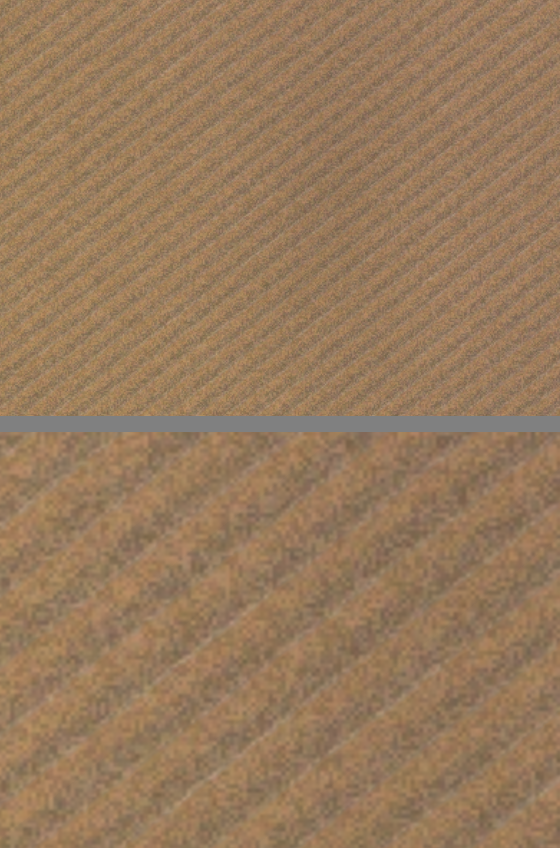
Top, the full canvas; bottom, a detail of the centre.
Write a Shadertoy shader that draws this texture.

```glsl
// Fine diagonal corduroy ribs in tan and grey-brown, with thin pale creases, felted grain and soft shading.

const float RIB_ANGLE = 0.665;            // radians above horizontal
const float RIB_PERIOD = 0.0435;          // rib spacing, in canvas heights
const vec2  RIB_ANCHOR = vec2(0.451, 0.426);
const float RIB_WOBBLE = 0.004;           // irregular drift of the ribs
const float EDGE_FUZZ = 0.10;             // ragged rib borders, in periods
const float CREASE_WIDTH = 0.085;         // in periods
const float CREASE_GAIN = 0.052;
const float GRAIN_SCALE = 290.0;          // grain cells per canvas height
const float GRAIN_GAIN = 0.26;
const float HUE_GAIN = 0.055;             // colour speckle
const vec3  RIB_COLOR = vec3(0.636, 0.502, 0.364);
const vec3  GROOVE_COLOR = vec3(0.564, 0.465, 0.362);
const vec3  CREASE_TINT = vec3(1.0, 0.96, 0.92);
const vec3  WARM_TINT = vec3(1.020, 1.020, 0.985);  // lower left
const vec3  ROSE_TINT = vec3(0.993, 0.980, 1.005);  // upper right

float hash(vec2 cell) {
    vec3 q = fract(vec3(cell.xyx) * 0.1031);
    q += dot(q, q.yzx + 33.33);
    return fract((q.x + q.y) * q.z);
}

float noise(vec2 p) {
    vec2 cell = floor(p);
    vec2 f = fract(p);
    f = f * f * (3.0 - 2.0 * f);
    float low = mix(hash(cell), hash(cell + vec2(1.0, 0.0)), f.x);
    float high = mix(hash(cell + vec2(0.0, 1.0)), hash(cell + vec2(1.0, 1.0)), f.x);
    return mix(low, high, f.y);
}

void mainImage(out vec4 fragColor, in vec2 fragCoord) {
    vec2 p = fragCoord / iResolution.y;
    vec2 rel = p - RIB_ANCHOR;

    // Coordinates along and across the ribs
    float c = cos(RIB_ANGLE);
    float s = sin(RIB_ANGLE);
    float along = dot(rel, vec2(c, s));
    float across = dot(rel, vec2(-s, c));
    across += RIB_WOBBLE * (noise(vec2(along * 4.0, across * 6.0) + 20.0) - 0.5);
    float ribs = across / RIB_PERIOD;
    float aa = 1.0 / (iResolution.y * RIB_PERIOD);

    // Felted grain at two sizes
    float fine = noise(p * GRAIN_SCALE) - 0.5;
    float coarse = noise(p * GRAIN_SCALE * 0.45 + 51.0) - 0.5;
    float grain = 0.8 * fine + 0.35 * coarse;

    // Rib profile: soft fuzzy lower border, firm upper border at the crease
    float t = fract(ribs + EDGE_FUZZ * grain);
    float ribId = floor(ribs + 0.5);
    float lower = 0.47 + 0.12 * (noise(vec2(along * 6.0, ribId * 5.3)) - 0.5);
    float rib = smoothstep(lower - 0.22, lower + 0.20, t);
    rib *= 1.0 - smoothstep(0.92 - aa, 1.0, t);
    vec3 color = mix(GROOVE_COLOR, RIB_COLOR, rib);

    // Pale crease, fading unevenly along each rib
    float creaseDist = abs(fract(ribs + 0.06 * coarse + 0.5) - 0.5);
    float crease = 1.0 - smoothstep(0.0, CREASE_WIDTH + aa, creaseDist);
    float wear = noise(vec2(along * 10.0, ribId * 3.7) + 40.0);
    color += CREASE_GAIN * (0.6 + 0.8 * wear * wear) * crease * CREASE_TINT;

    // Grain is stronger in the grooves; the speckle also shifts in hue
    color *= 1.0 + GRAIN_GAIN * mix(1.1, 0.9, rib) * grain;
    float hue = noise(p * GRAIN_SCALE * 0.55 + 83.0) - 0.5;
    float blue = noise(p * GRAIN_SCALE * 0.45 + 127.0) - 0.5;
    color += HUE_GAIN * vec3(0.6 * hue, -0.35 * hue, 0.9 * blue);

    // Broad shift from yellow to rose, and a dim fold near the centre
    color *= mix(WARM_TINT, ROSE_TINT, smoothstep(0.2, 1.2, 0.75 * p.x + 0.45 * p.y));
    vec2 fold = (p - vec2(0.80, 0.58)) / vec2(0.19, 0.48);
    color *= 1.0 - 0.05 * exp(-dot(fold, fold));
    color *= 0.99 + 0.02 * noise(p * 3.0 + 9.0);

    fragColor = vec4(clamp(color, 0.0, 1.0), 1.0);
}
```
